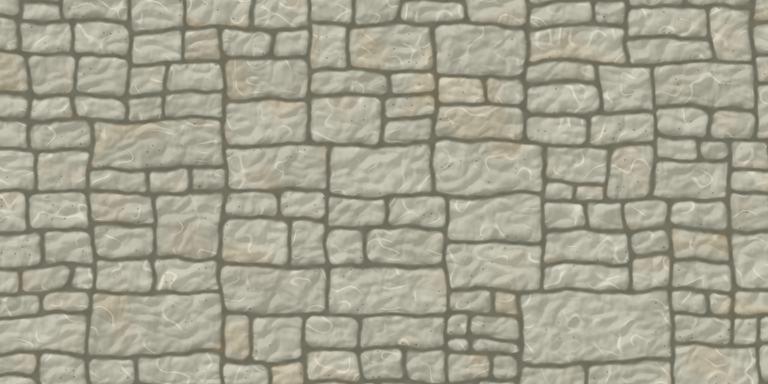
This texture is drawn by a WebGL 2 fragment shader. Its source:

```glsl
#version 300 es
precision highp float;
// Rubble masonry: rough grey-beige stones in irregular courses with dark recessed joints.
uniform vec2 u_resolution;
out vec4 fragColor;

float hash(vec2 p) {
    return fract(sin(dot(p, vec2(127.1, 311.7))) * 43758.5);
}

vec2 gradientAt(vec2 cell) {
    float angle = 6.2832 * hash(cell);
    return vec2(cos(angle), sin(angle));
}

float noise(vec2 p) {
    vec2 i = floor(p), f = p - i;
    vec2 u = f * f * f * (f * (f * 6.0 - 15.0) + 10.0);
    vec2 e = vec2(1, 0);
    float low = mix(dot(gradientAt(i), f), dot(gradientAt(i + e), f - e), u.x);
    float high = mix(dot(gradientAt(i + e.yx), f - e.yx), dot(gradientAt(i + 1.0), f - 1.0), u.x);
    return mix(low, high, u.y);
}

vec2 noise2(vec2 p) {
    return vec2(noise(p), noise(p + vec2(31.7, 17.3)));
}

float wallOffset(vec2 corner) {
    return (hash(corner) - 0.5) * 0.56;
}

// Interlocking rectangles: walls through alternate grid corners run across or upright.
void findBlock(vec2 g, out vec2 lo, out vec2 hi, out vec2 id) {
    lo = floor(g); hi = lo + 1.0; id = lo;
    for (int k = 0; k < 9; k++) {
        vec2 c = floor(g) + vec2(k % 3 - 1, k / 3 - 1);
        float a = wallOffset(c), b = wallOffset(c + vec2(1, 0));
        float d = wallOffset(c + 1.0), e = wallOffset(c + vec2(0, 1));
        bool even = mod(c.x + c.y, 2.0) < 0.5;
        vec2 l = c + (even ? vec2(e, a) : vec2(a, b));
        vec2 h = c + 1.0 + (even ? vec2(b, d) : vec2(d, e));
        if (all(greaterThanEqual(g, l)) && all(lessThan(g, h))) { lo = l; hi = h; id = c; }
    }
}

// Cuts a block into smaller stones wherever it is too wide or too tall.
void splitBlock(vec2 p, inout vec2 lo, inout vec2 hi, inout vec2 id) {
    for (int k = 0; k < 3; k++) {
        vec2 size = hi - lo;
        float r = hash(id + 5.3);
        vec2 cut = mix(lo, hi, 0.32 + 0.36 * hash(id + 8.1));
        if (size.x > size.y * (1.7 + 1.4 * r)) {
            if (p.x < cut.x) { hi.x = cut.x; id += vec2(13.1, 2.7); }
            else { lo.x = cut.x; id += vec2(4.9, 21.3); }
        } else if (size.y > 0.09 + 0.1 * r) {
            if (p.y < cut.y) { hi.y = cut.y; id += vec2(7.7, 33.1); }
            else { lo.y = cut.y; id += vec2(27.3, 6.1); }
        }
    }
}

// Chiselled relief: creased facets with finer chips.
float relief(vec2 p) {
    p += 0.018 * noise2(p * 13.0);
    vec2 q = vec2(p.x + 0.5 * p.y, p.y - 0.35 * p.x);
    return abs(noise(q * vec2(13, 20))) + 0.5 * noise(q * vec2(24, 33) + 9.0)
         + 0.16 * noise(p * 65.0);
}

float pits(vec2 p) {
    vec2 cell = floor(p * 55.0);
    vec2 centre = 0.3 + 0.4 * vec2(hash(cell), hash(cell + 3.7));
    float r = length(fract(p * 55.0) - centre);
    return step(0.86, hash(cell + 9.1)) * (1.0 - smoothstep(0.06, 0.22, r));
}

void main() {
    vec2 p = gl_FragCoord.xy / u_resolution.y;
    vec2 w = p + 0.022 * noise2(p * 5.0) + 0.008 * noise2(p * 17.0) + 0.002 * noise2(p * 50.0);

    // Stone layout
    vec2 blockSize = vec2(0.28, 0.22);
    vec2 lo, hi, id;
    findBlock(w / blockSize, lo, hi, id);
    lo *= blockSize;
    hi *= blockSize;
    splitBlock(w, lo, hi, id);

    // Depth inside the rounded outline
    float radius = 0.012 + 0.012 * hash(id + 1.9);
    vec2 q = abs(w - 0.5 * (lo + hi)) - 0.5 * (hi - lo) + radius;
    float depth = radius - length(max(q, 0.0)) - min(max(q.x, q.y), 0.0);

    // Stone face, lit from the upper left
    vec2 s = p + 9.0 * vec2(hash(id + 2.3), hash(id + 6.7));
    float slope = relief(s) - relief(s + vec2(-0.005, 0.007));
    float tone = 0.69 + 0.1 * (hash(id + 4.4) - 0.5) + 0.13 * noise(s * 9.0);
    tone += 0.85 * clamp(slope, -0.2, 0.2);

    // Pale broken ridges
    vec2 v = s + 0.025 * noise2(s * 16.0);
    float ridge = 1.0 - smoothstep(0.01, 0.085, abs(noise(v * vec2(15, 19) + 4.0)));
    tone += 0.24 * ridge * smoothstep(-0.05, 0.25, noise(s * 14.0 + 20.0));
    tone -= 0.3 * pits(s) * smoothstep(-0.15, 0.25, noise(s * 6.0));

    // Worn rim: bright above, shaded below
    float rim = smoothstep(0.006, 0.012, depth) * (1.0 - smoothstep(0.013, 0.022, depth));
    tone += 0.1 * rim * smoothstep(0.03, 0.01, hi.y - w.y);
    tone -= 0.16 * smoothstep(0.024, 0.004, min(w.y - lo.y, hi.x - w.x + 0.004));
    tone -= 0.1 * (1.0 - smoothstep(0.004, 0.02, depth));

    // Joints
    float joint = 0.03 + 0.12 * noise(p * 40.0);
    tone = mix(joint, tone, smoothstep(0.0015, 0.0095, depth));

    vec3 colour = mix(vec3(0.42, 0.42, 0.36), vec3(0.82, 0.81, 0.74), clamp(tone, -0.12, 1.12));
    float warmth = smoothstep(0.05, 0.4, noise(s * 7.0 + 40.0)) * hash(id + 7.2);
    colour += warmth * vec3(0.025, -0.005, -0.03);
    fragColor = vec4(colour, 1);
}
```
